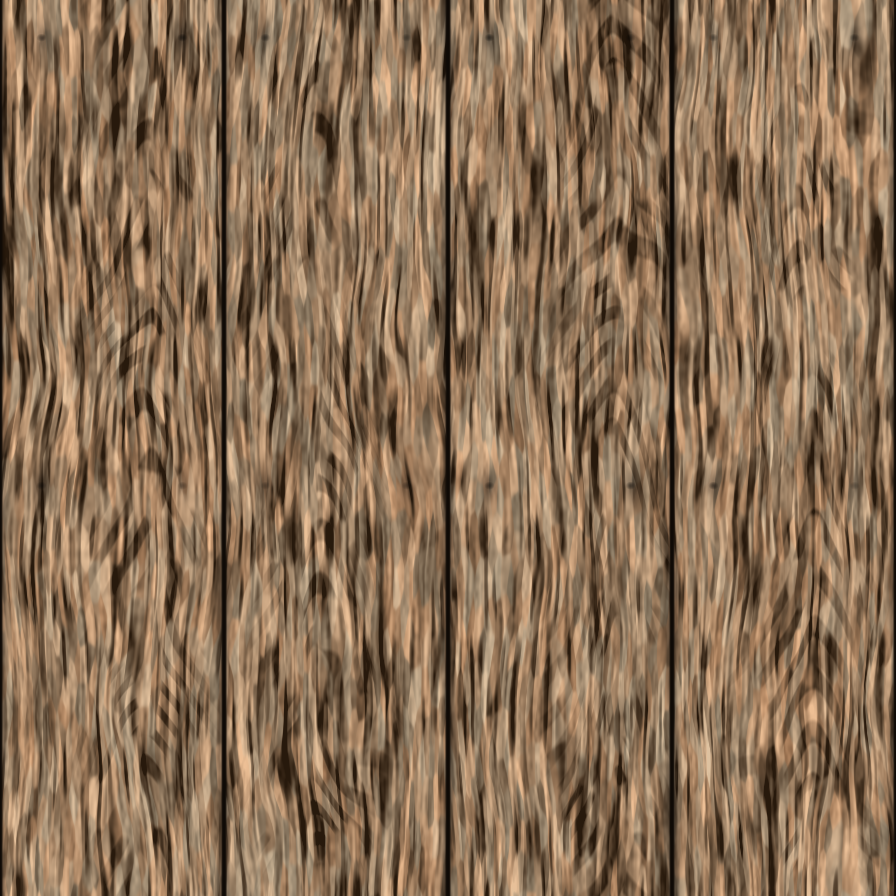
A Shadertoy shader for this texture:

```glsl
// Four weathered vertical planks with dark seams and two rows of faint nails.
// Stretched cellular flakes, fine fibres, cracks and broken growth rings are
// summed into one tone, which is coloured by a dark-to-light wood ramp.
#define PLANKS 4.0
#define NAIL_ROWS 2.0
#define NAIL_HEIGHT 0.458
#define NAIL_INSET 0.315
#define NAIL_RADIUS 0.0095
#define SEAM_HALF_WIDTH 0.0030
#define RING_COUNT 18.0
#define BASE_TONE 0.70
#define WAVINESS 0.085
#define DARK_WOOD vec3(0.14, 0.085, 0.035)
#define LIGHT_WOOD vec3(0.85, 0.705, 0.56)
#define SEAM_COLOR vec3(0.06, 0.04, 0.022)

const float TAU = 6.2831853;

float hash(vec2 p) {
    vec3 q = fract(p.xyx * 0.1031);
    q += dot(q, q.yzx + 33.33);
    return fract((q.x + q.y) * q.z);
}

// Lattice value that wraps vertically after rows cells.
float lattice(vec2 cell, float rows) {
    return hash(vec2(cell.x, mod(cell.y, rows)));
}

// Smooth value noise; freq is cells per plank width and per canvas height.
float noise(vec2 p, vec2 freq) {
    p *= freq;
    vec2 i = floor(p), f = fract(p);
    f = f * f * (3.0 - 2.0 * f);
    vec2 e = vec2(1.0, 0.0);
    return mix(mix(lattice(i, freq.y), lattice(i + e.xy, freq.y), f.x),
               mix(lattice(i + e.yx, freq.y), lattice(i + e.xx, freq.y), f.x), f.y);
}

// Cellular noise with soft borders: x is each flake's tone, y its warmth.
vec2 flakes(vec2 p, vec2 freq) {
    p *= freq;
    vec2 base = floor(p), sum = vec2(0.0);
    float total = 0.0;
    for (int y = -1; y <= 1; y++)
    for (int x = -1; x <= 1; x++) {
        vec2 cell = base + vec2(x, y);
        vec2 key = vec2(cell.x, mod(cell.y, freq.y));
        vec2 center = cell + vec2(hash(key + 7.3), hash(key + 31.7));
        float weight = exp(-18.0 * length(p - center));
        sum += weight * vec2(hash(key + 53.1), hash(key + 71.9));
        total += weight;
    }
    return sum / total;
}

// Slanted dark dashes stacked around the heart line of a plank.
float growthRings(vec2 grain, float across, float heart) {
    float offset = across - heart;
    float phase = RING_COUNT * grain.y + 11.0 * sqrt(offset * offset + 0.001)
                + 2.0 * noise(grain, vec2(4.0, 7.0));
    float band = smoothstep(-0.1, 0.6, sin(TAU * phase));
    float broken = smoothstep(0.46, 0.64, noise(grain, vec2(13.0, 20.0)));
    return band * broken * exp(-offset * offset / 0.06);
}

// Soft nail dents with individual strength and a faint vertical stain.
float nails(vec2 uv, float plank, float across) {
    float row = uv.y * NAIL_ROWS - NAIL_HEIGHT * NAIL_ROWS + 0.5;
    vec2 delta = vec2((abs(across - 0.5) - NAIL_INSET) / PLANKS,
                      (fract(row) - 0.5) / NAIL_ROWS);
    vec2 key = vec2(plank + 11.0 * step(0.5, across), mod(floor(row), NAIL_ROWS));
    float strength = mix(0.35, 0.7, hash(key + 5.7));
    float dent = 1.0 - smoothstep(0.0, 1.0, length(delta) / NAIL_RADIUS);
    vec2 stain = delta / (NAIL_RADIUS * vec2(0.9, 2.0));
    return strength * max(dent, 0.55 * exp(-dot(stain, stain)));
}

void mainImage(out vec4 fragColor, in vec2 fragCoord) {
    vec2 uv = fragCoord / iResolution.xy;
    float plank = mod(floor(uv.x * PLANKS), PLANKS);
    float across = fract(uv.x * PLANKS);

    // Each plank samples its own region, gently bent at two scales
    vec2 grain = vec2(across + 17.0 * plank + 3.0, uv.y);
    float bend = WAVINESS * (noise(grain, vec2(3.0, 5.0)) - 0.5)
               + 0.35 * WAVINESS * (noise(grain, vec2(9.0, 14.0)) - 0.5);
    grain.x += bend;

    // Tone layers, from flakes and fibres to cracks and rings
    vec2 flake = flakes(grain, vec2(36.0, 24.0));
    float fibre = noise(grain, vec2(74.0, 20.0));
    float speck = noise(grain, vec2(96.0, 110.0));
    float broad = noise(grain, vec2(7.0, 6.0));
    float crack = smoothstep(0.56, 0.88, noise(grain + vec2(0.37, 0.0), vec2(54.0, 15.0)));
    float heart = 0.5 + 0.5 * (hash(vec2(plank, 4.2)) - 0.5);
    float rings = growthRings(grain, across + bend, heart);
    float tone = BASE_TONE + 0.42 * (flake.x - 0.5) + 0.48 * (fibre - 0.5)
               + 0.16 * (speck - 0.5) + 0.12 * (broad - 0.5)
               - 0.46 * crack - 0.30 * rings;

    // Wood ramp with warm and grey flakes
    vec3 color = mix(DARK_WOOD, LIGHT_WOOD, clamp(tone, 0.02, 1.08));
    float warmth = flake.y - 0.5 + 0.3 * (noise(grain, vec2(4.0, 7.0)) - 0.5);
    color += warmth * vec3(0.07, -0.015, -0.055) * smoothstep(0.1, 0.7, tone);

    // Nails, worn plank edges and seams
    color *= 1.0 - nails(uv, plank, across);
    float edge = min(across, 1.0 - across) / PLANKS;
    float wear = 0.005 + 0.010 * noise(grain, vec2(5.0, 12.0));
    color *= mix(0.6, 1.0, smoothstep(0.0, wear, edge));
    float solid = smoothstep(0.35, 1.3, edge / SEAM_HALF_WIDTH);
    fragColor = vec4(mix(SEAM_COLOR, color, solid), 1.0);
}
```
